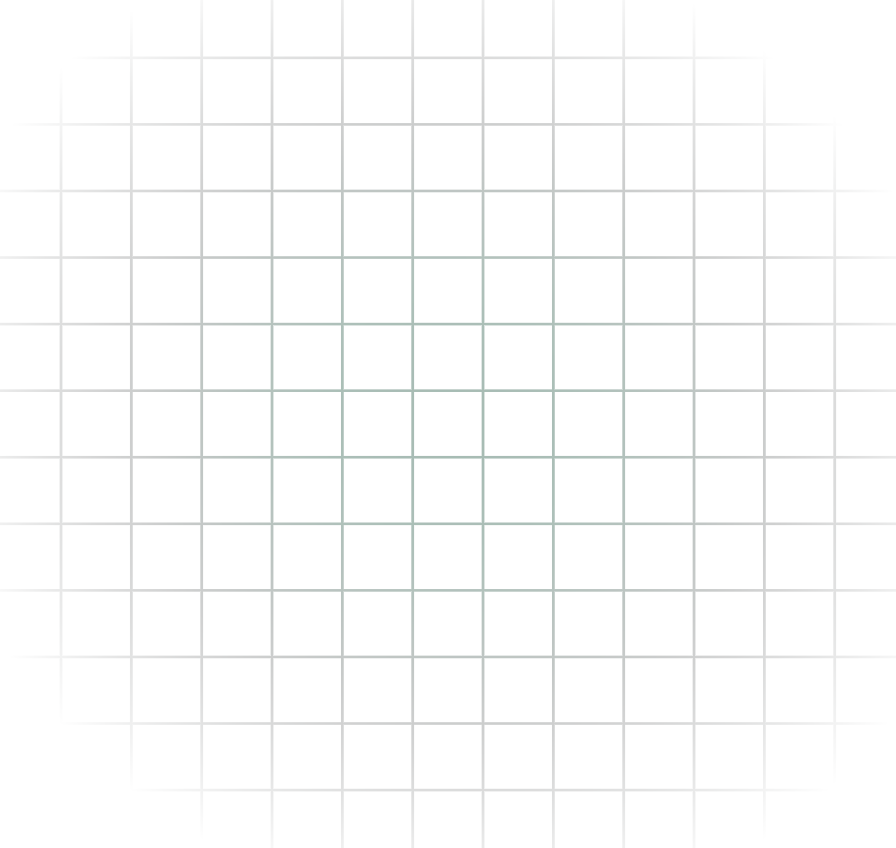
Give the GLSL for this pattern, as a WebGL 2 fragment shader.

```glsl
#version 300 es
precision highp float;
// A fine square grid on white, strongest and slightly green at the centre.
// Lines are repeated with mod; a tilted elliptical falloff fades them
// to neutral grey and then to nothing toward the corners.

#define GRID_STEP 0.0785
#define GRID_OFFSET vec2(0.0681, 0.0683)
#define LINE_WIDTH 0.0031
#define FADE_CENTER vec2(0.503, 0.501)
#define FADE_RADII vec2(0.605, 0.562)
#define CORE_INK vec3(0.345, 0.265, 0.295)
#define OUTER_INK vec3(0.315, 0.310, 0.310)
#define TINT_START 0.22
#define TINT_END 0.68

uniform vec2 u_resolution;
out vec4 fragColor;

// Antialiased coverage of the vertical (x) and horizontal (y) lines
vec2 gridCoverage(vec2 uv, vec2 pixel) {
    vec2 cell = mod(uv - GRID_OFFSET + 0.5 * GRID_STEP, GRID_STEP);
    vec2 dist = abs(cell - 0.5 * GRID_STEP);
    return clamp(0.5 + (0.5 * LINE_WIDTH - dist) / pixel, 0.0, 1.0);
}

// Distance from the centre in units of the tilted fade ellipse
float ellipseDistance(vec2 uv) {
    vec2 p = uv - FADE_CENTER;
    vec2 diagonal = vec2(p.x - p.y, p.x + p.y) * inversesqrt(2.0);
    return length(diagonal / FADE_RADII);
}

void main() {
    vec2 uv = gl_FragCoord.xy / u_resolution;
    vec2 coverage = gridCoverage(uv, 1.0 / u_resolution);
    float line = max(coverage.x, coverage.y);

    // Radial fade and shift from green to grey
    float q = ellipseDistance(uv);
    float fade = clamp(1.0 - q * q, 0.0, 1.0);
    vec3 ink = mix(CORE_INK, OUTER_INK, smoothstep(TINT_START, TINT_END, q));

    fragColor = vec4(1.0 - ink * line * fade, 1.0);
}
```
